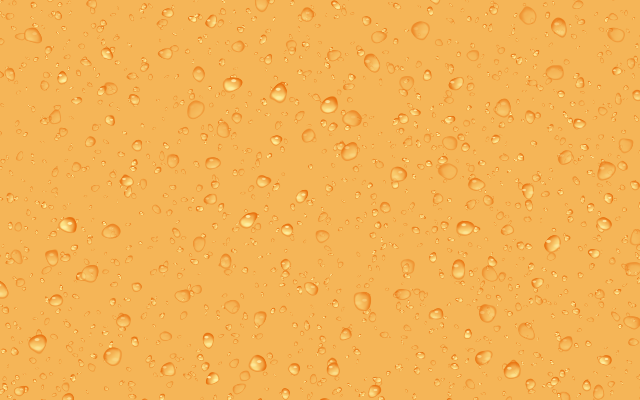
A Shadertoy shader for this texture:

```glsl
// Scattered clear water drops of several sizes on a flat warm orange surface.

const vec3 SURFACE = vec3(0.96, 0.71, 0.34);
const vec3 RIM = vec3(0.91, 0.43, 0.04);
const vec3 GLOW = vec3(0.99, 0.89, 0.53);
const vec3 SPARKLE = vec3(1.0, 0.97, 0.72);

vec2 hash2(vec2 p) {
    vec3 q = fract(p.xyx * vec3(0.1031, 0.1030, 0.0973));
    q += dot(q, q.yzx + 33.33);
    return fract((q.xx + q.yz) * q.zy);
}

mat2 rotation(float angle) {
    float c = cos(angle), s = sin(angle);
    return mat2(c, s, -s, c);
}

float cornerSlope(vec2 corner, vec2 offset) {
    return dot(hash2(corner) * 2.0 - 1.0, offset);
}

float gradientNoise(vec2 p) {
    vec2 i = floor(p), f = p - i;
    vec2 u = f * f * f * (f * (f * 6.0 - 15.0) + 10.0);
    vec2 e = vec2(1.0, 0.0);
    return mix(mix(cornerSlope(i, f), cornerSlope(i + e, f - e), u.x),
               mix(cornerSlope(i + e.yx, f - e.yx), cornerSlope(i + 1.0, f - 1.0), u.x), u.y);
}

// One jittered grid of drops, at most one drop in each cell
vec3 addDrops(vec3 color, vec2 p, float cell, float density, vec2 radii, float stretch, float seed) {
    mat2 gridTurn = rotation(seed);
    vec2 grid = gridTurn * p / cell + 40.0;
    vec2 id = floor(grid);
    vec2 key = id + floor(seed * 170.0);
    vec2 place = hash2(key), form = hash2(key + 91.0), look = hash2(key + 203.0);
    if (look.x > density) return color;

    // Egg outline, turned and made uneven by noise
    float radius = mix(radii.x, radii.y, form.x);
    vec2 s = (grid - id - mix(vec2(0.27), vec2(0.73), place)) * cell * gridTurn / radius;
    vec2 egg = rotation(form.y * 6.283) * s;
    egg.y *= mix(1.05, stretch, fract(form.x * 7.0)) * (1.0 + 0.2 * clamp(egg.x, -1.5, 1.5));
    float d = length(egg) - 1.0 + 0.3 * gradientNoise(s * 0.9 + key * 3.7);
    float pixel = 0.7 / (iResolution.y * radius);
    float cover = smoothstep(pixel, -pixel, d);

    // Dark crescent above, thin outline, bright crescent below, glints
    vec2 up = rotation((place.y - 0.5) * 2.6) * vec2(0.0, 1.0);
    float height = dot(s, up);
    float vivid = mix(0.45, 1.0, look.y);
    float crescent = smoothstep(-0.55, -0.02, d) * smoothstep(-0.35, 0.55, height);
    float outline = smoothstep(-0.2 - pixel, -0.04, d) * mix(0.75, 0.4, look.y);
    float belly = smoothstep(0.3, -0.45, height) * smoothstep(-0.04, -0.32, d);
    vec3 drop = mix(SURFACE, RIM, 0.2 * smoothstep(-0.2, 0.7, height));
    drop = mix(drop, GLOW, belly * vivid * mix(0.3, 1.0, look.y));
    drop = mix(drop, RIM, max(crescent, outline));
    float spot = length((s - up * 0.4 + vec2(0.15, 0.0)) * vec2(1.0, 1.6));
    drop = mix(drop, SPARKLE, smoothstep(0.26 + pixel, 0.14, spot) * 0.85 * look.y);
    float lowGlint = length((s + up * 0.48) * vec2(0.8, 1.5));
    drop = mix(drop, SPARKLE, smoothstep(0.42, 0.1, lowGlint) * 0.55 * look.y);
    return mix(color, drop, cover * vivid);
}

void mainImage(out vec4 fragColor, in vec2 fragCoord) {
    vec2 p = fragCoord / iResolution.y;
    vec3 color = SURFACE;
    // Fine slivers, small drops, then large drops
    color = addDrops(color, p, 0.033, 0.5, vec2(0.004, 0.0075), 2.6, 0.5);
    color = addDrops(color, p, 0.047, 0.55, vec2(0.006, 0.0105), 2.2, 0.85);
    color = addDrops(color, p, 0.068, 0.66, vec2(0.008, 0.0145), 1.8, 1.1);
    color = addDrops(color, p, 0.108, 0.75, vec2(0.014, 0.0255), 1.5, 0.25);
    fragColor = vec4(color, 1.0);
}
```
